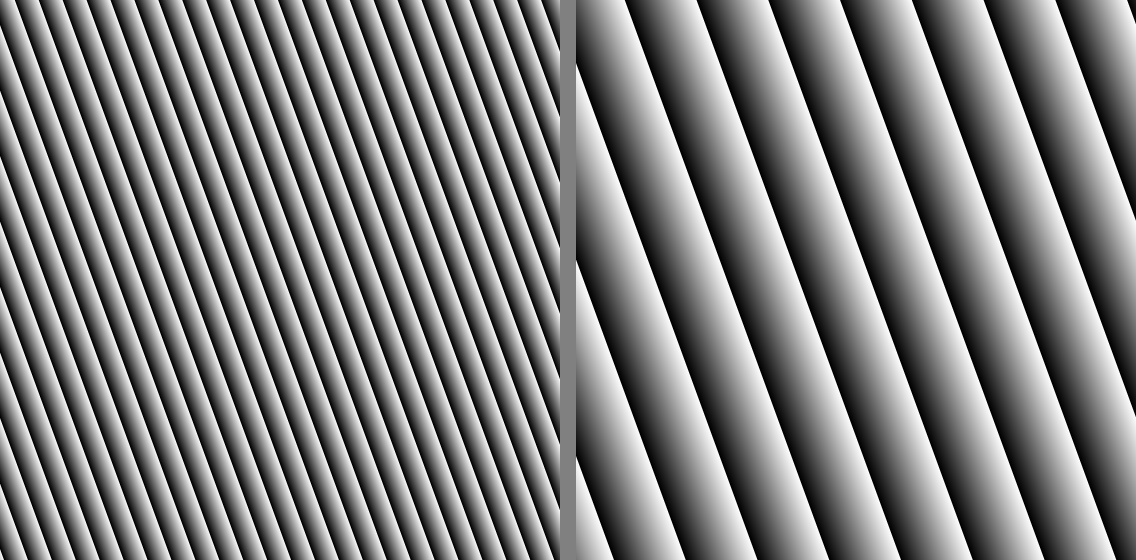
Left, the full canvas; right, a detail of the centre.
A Shadertoy shader for this pattern:

```glsl
// Slanted sawtooth stripes, each fading from black to white and dropping sharply back.

// Linear ramp over each unit of phase, with the drop spread over one pixel.
float sawtooth(float phase, float pixelPhase) {
    float ramp = fract(phase);
    return min(ramp, (1.0 - ramp) / pixelPhase);
}

void mainImage(out vec4 fragColor, in vec2 fragCoord) {
    vec2 uv = fragCoord / iResolution.xy;

    // Stripe repeats across and up the canvas; their ratio sets the slant.
    vec2 repeats = vec2(23.41, 8.55);
    float phase = dot(uv, repeats) + 0.81;

    // Phase covered by one pixel, measured across the stripe.
    float pixelPhase = length(repeats / iResolution.xy);

    fragColor = vec4(vec3(sawtooth(phase, pixelPhase)), 1.0);
}
```
